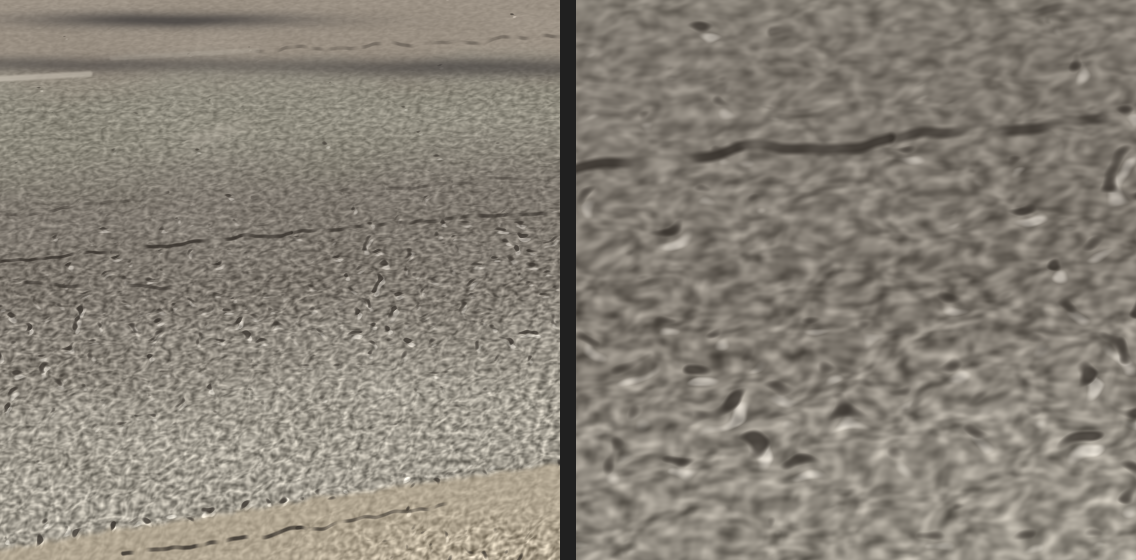
Left, the full canvas; right, a detail of the centre.
Give the GLSL for this texture, as a WebGL 1 fragment shader.

```glsl
precision highp float;
uniform vec2 u_resolution;

const vec3 FAR_TAN = vec3(0.605, 0.565, 0.515);
const vec3 ROAD_PALE = vec3(0.56, 0.545, 0.495);
const vec3 ROAD_DARK = vec3(0.495, 0.47, 0.435);
const vec3 ROAD_NEAR = vec3(0.635, 0.615, 0.57);
const vec3 SAND = vec3(0.69, 0.645, 0.565);
const vec3 PIT = vec3(0.19, 0.17, 0.15);
const vec3 SHADOW = vec3(0.30, 0.285, 0.275);
const vec3 PAINT = vec3(0.74, 0.71, 0.66);

vec2 gradientAt(vec2 cell) {
  float h = fract(sin(dot(cell, vec2(127.1, 311.7))) * 43758.5453);
  return vec2(cos(h * 6.2832), sin(h * 6.2832));
}

float noise(vec2 p) {
  vec2 i = floor(p), f = fract(p);
  vec2 u = f * f * f * (f * (f * 6.0 - 15.0) + 10.0);
  vec2 e = vec2(1.0, 0.0);
  float low = mix(dot(gradientAt(i), f), dot(gradientAt(i + e), f - e), u.x);
  float high = mix(dot(gradientAt(i + e.yx), f - e.yx),
                   dot(gradientAt(i + e.xx), f - e.xx), u.x);
  return mix(low, high, u.y);
}

float fbm(vec2 p) {
  float sum = 0.0, amp = 0.6;
  for (int i = 0; i < 3; i++) {
    sum += amp * noise(p);
    p = p * 1.9 + 17.3;
    amp *= 0.55;
  }
  return sum;
}

float bump(float x, float centre, float width) {
  float k = (x - centre) / width;
  return exp(-k * k);
}

float blob(vec2 p, vec2 centre, vec2 radius) {
  vec2 k = (p - centre) / radius;
  return exp(-dot(k, k));
}

// Soft stroke from a to b with half width w
float streak(vec2 p, vec2 a, vec2 b, float w) {
  vec2 ab = b - a;
  float along = clamp(dot(p - a, ab) / dot(ab, ab), 0.0, 1.0);
  return 1.0 - smoothstep(w * 0.4, w * 1.6, length(p - a - ab * along));
}

// Wobbling stroke that breaks up along its length
float crack(vec2 p, vec2 a, vec2 b, float w) {
  p.y += 0.016 * fbm(vec2(p.x * 13.0, a.y * 40.0));
  float gaps = smoothstep(-0.25, 0.25, noise(vec2(p.x * 34.0, a.y * 90.0)));
  return streak(p, a, b, w) * gaps;
}

void main() {
  // x runs right, y runs from the far edge towards the viewer
  vec2 p = gl_FragCoord.xy / u_resolution;
  p.y = 1.0 - p.y;
  float depth = p.y * (1.0 + 0.17 * (p.x - 0.5));
  float drift = fbm(p * vec2(4.0, 11.0) + 3.0);
  float band = depth + 0.05 * drift;

  // Base tones from far to near
  vec3 col = mix(FAR_TAN, ROAD_PALE, smoothstep(0.08, 0.18, band));
  col = mix(col, ROAD_DARK, smoothstep(0.22, 0.37, band));
  col = mix(col, ROAD_NEAR, smoothstep(0.48, 0.80, band));
  col += 0.05 * drift;

  // Verge beyond the ragged road edge
  float edge = depth - 0.9 + 0.012 * fbm(p * vec2(22.0, 8.0));
  float sand = smoothstep(-0.008, 0.008, edge);
  float rubble = sand * blob(p, vec2(0.88, 0.99), vec2(0.28, 0.07));
  col = mix(col, SAND, sand);

  // Grain, flattened with distance and leaning right
  vec2 q = vec2(p.x * 78.0 + p.y * 22.0, 165.0 * p.y - 42.0 * p.y * p.y);
  q += 0.5 * vec2(noise(q * 0.4), noise(q * 0.4 + 31.0));
  float grain = noise(q) + 0.55 * noise(q * 1.8 + 9.0);
  float rough = mix(0.05, 0.17, smoothstep(0.09, 0.2, depth));
  rough = mix(rough, 0.29, smoothstep(0.34, 0.6, depth));
  rough = mix(rough, 0.36, smoothstep(0.65, 0.82, depth));
  rough = mix(rough, 0.11 + 0.3 * rubble, sand);
  col += rough * grain * vec3(1.0, 0.98, 0.94);

  // Dark pits with a lit rim, dense mid-road and along the edge
  float worn = smoothstep(0.3, 0.5, band) * (1.0 - smoothstep(0.62, 0.8, band));
  float density = 0.15 * smoothstep(0.1, 0.2, depth) * (1.0 - sand);
  density += worn * (0.6 + 0.9 * noise(p * vec2(7.0, 13.0)));
  density += 0.95 * bump(edge, -0.006, 0.012) + 0.75 * rubble;
  float limit = 0.53 - 0.28 * clamp(density, 0.0, 1.1);
  vec2 pitPos = q * 0.62 + 50.0;
  float pit = smoothstep(limit, limit + 0.2, noise(pitPos));
  float rim = smoothstep(limit, limit + 0.2, noise(pitPos - vec2(0.3, 0.55)));
  col += 0.2 * rim * (1.0 - pit);
  col = mix(col, PIT, 0.72 * pit);

  // Cracks across the road and the verge
  float cracks = 0.75 * crack(p, vec2(0.0, 0.462), vec2(0.21, 0.452), 0.0025);
  cracks += 0.8 * crack(p, vec2(0.2, 0.45), vec2(0.52, 0.413), 0.003);
  cracks += 0.65 * crack(p, vec2(0.52, 0.413), vec2(1.0, 0.378), 0.003);
  cracks += 0.5 * crack(p, vec2(0.0, 0.39), vec2(0.3, 0.345), 0.0025);
  cracks += 0.4 * crack(p, vec2(0.45, 0.352), vec2(1.0, 0.315), 0.0025);
  cracks += 0.6 * crack(p, vec2(0.0, 0.505), vec2(0.32, 0.515), 0.003);
  cracks += 0.35 * crack(p, vec2(0.45, 0.09), vec2(1.0, 0.066), 0.003);
  cracks += 0.8 * crack(p, vec2(0.22, 0.99), vec2(0.55, 0.942), 0.0035);
  cracks += 0.65 * crack(p, vec2(0.53, 0.945), vec2(0.8, 0.9), 0.003);
  col = mix(col, PIT, min(cracks, 0.85));

  // Long soft shadows on the far road
  vec2 s = p + vec2(0.0, 0.006 * drift);
  float shade = 0.95 * blob(s, vec2(0.3, 0.036), vec2(0.25, 0.013));
  shade += 0.6 * blob(s, vec2(0.1, 0.115), vec2(0.34, 0.014));
  shade += 0.75 * blob(s, vec2(0.85, 0.121), vec2(0.42, 0.017));
  col = mix(col, SHADOW + 0.12 * grain * rough, min(shade, 0.9));

  // Worn paint and a pale scuff
  float paint = streak(p, vec2(-0.02, 0.142), vec2(0.16, 0.132), 0.005);
  paint += 0.3 * streak(p, vec2(0.2, 0.104), vec2(0.46, 0.09), 0.004);
  paint += 0.3 * streak(p, vec2(0.35, 0.248), vec2(0.44, 0.222), 0.013);
  col = mix(col, PAINT, paint * (0.8 + 0.5 * drift));

  gl_FragColor = vec4(clamp(col, 0.0, 1.0), 1.0);
}
```
